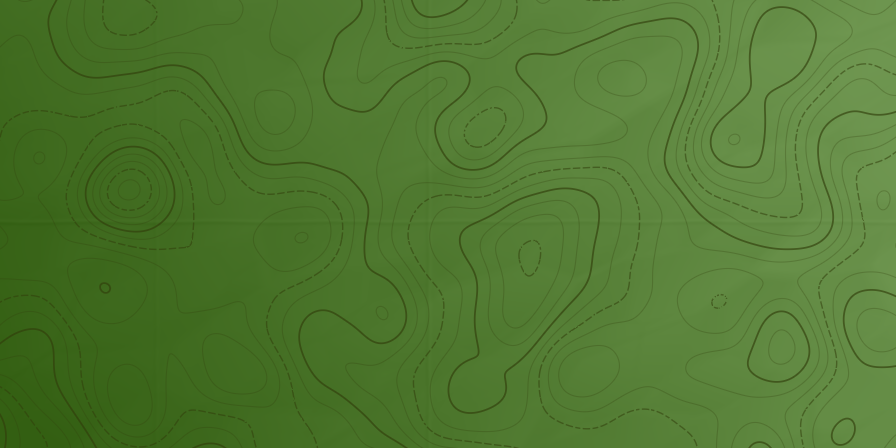
A Shadertoy shader for this pattern:

```glsl
// Topographic contour map printed on softly lit, folded green paper.
// Scattered Gaussian bumps form a height field with an exact gradient, which
// turns height into line distance; cellular facets and folds shade the paper.

const vec3 SHADE_GREEN = vec3(0.202, 0.374, 0.072);
const vec3 LIGHT_GREEN = vec3(0.442, 0.596, 0.324);
const vec3 INK = vec3(0.19, 0.24, 0.04);
const float PI = 3.14159265;

vec3 hash3(vec2 cell, float seed) {
    vec3 q = fract(vec3(cell.xyx + seed * 17.3) * vec3(0.1031, 0.1030, 0.0973));
    q += dot(q, q.yxz + 33.33);
    return fract((q.xxy + q.yzz) * q.zyx);
}

// Height in x, gradient in yz: one signed bump per jittered cell.
vec3 bumpField(vec2 p, float scale, float seed) {
    const float SHARPNESS = 2.0;
    vec2 q = p * scale, base = floor(q);
    vec3 sum = vec3(0.0);
    for (int j = -2; j <= 2; j++)
    for (int i = -2; i <= 2; i++) {
        vec2 cell = base + vec2(i, j);
        vec3 rnd = hash3(cell, seed);
        vec2 d = q - cell - rnd.xy;
        float bump = (2.0 * rnd.z - 1.0) * exp(-SHARPNESS * dot(d, d));
        sum += bump * vec3(1.0, -2.0 * SHARPNESS * scale * d);
    }
    return sum;
}

// Share of a pixel covered by a line of the given width at distance d.
float lineCoverage(float d, float width, float px) {
    float overlap = min(d + 0.5 * px, 0.5 * width) - max(d - 0.5 * px, -0.5 * width);
    return clamp(overlap / px, 0.0, 1.0);
}

// Dashes measured along the contour, its direction snapped to sectors.
float dashMask(vec2 p, vec2 gradient, float period, float duty, float px) {
    float sector = PI / 8.0;
    float angle = round(atan(gradient.x, -gradient.y) / sector) * sector;
    float along = dot(p, vec2(cos(angle), sin(angle))) / period;
    float fromCentre = abs(fract(along) - 0.5) * period;
    return lineCoverage(fromCentre, duty * period, px);
}

// Ink amount: thin contours, with one bold and one dashed in every five.
float contourInk(vec2 p, vec3 terrain, float interval, float px) {
    float level = round(terrain.x / interval);
    float d = abs(terrain.x - level * interval) / max(length(terrain.yz), 0.05);
    float kind = mod(level, 5.0);
    if (kind < 0.5) return 0.64 * lineCoverage(d, 0.0040, px);
    if (kind > 1.5 && kind < 2.5)
        return 0.54 * lineCoverage(d, 0.0032, px) * dashMask(p, terrain.yz, 0.022, 0.76, px);
    return 0.27 * lineCoverage(d, 0.0025, px);
}

// Tilted cellular facets that fade out towards their shared creases.
float crumple(vec2 p, float seed) {
    vec2 base = floor(p), offset = vec2(0.0);
    float nearest = 9.0, second = 9.0, tilt = 0.0;
    for (int j = -1; j <= 1; j++)
    for (int i = -1; i <= 1; i++) {
        vec2 cell = base + vec2(i, j);
        vec3 rnd = hash3(cell, seed);
        vec2 d = p - cell - rnd.xy;
        float dist = length(d);
        if (dist < nearest) {
            second = nearest;
            nearest = dist;
            offset = d;
            tilt = rnd.z * 2.0 * PI;
        } else second = min(second, dist);
    }
    return dot(offset, vec2(cos(tilt), sin(tilt))) * smoothstep(0.0, 0.15, second - nearest);
}

// Fold: a dark groove beside a light ridge, over a wide soft dip.
float fold(float d, float width) {
    float x = d / width;
    return x * exp(-x * x) - 0.2 * exp(-abs(x) * 0.12);
}

void mainImage(out vec4 fragColor, in vec2 fragCoord) {
    float px = 1.0 / iResolution.y;
    vec2 p = fragCoord * px;
    vec2 uv = fragCoord / iResolution.xy;

    // Light grows from the lower left towards the right.
    float light = 0.83 * uv.x + 0.26 * uv.y - 0.04;
    light -= 0.12 * smoothstep(0.75, 1.0, uv.y) * uv.x;
    vec3 color = mix(SHADE_GREEN, LIGHT_GREEN, clamp(light, 0.0, 0.95));

    // Creased paper, strongest on the lit side.
    vec2 slanted = vec2(0.88 * p.x + 0.47 * p.y, 0.88 * p.y - 0.47 * p.x);
    float relief = crumple(slanted * vec2(3.0, 7.0), 3.0)
                 + 0.5 * crumple(slanted.yx * vec2(9.0, 5.0), 5.0);
    color += relief * mix(0.007, 0.018, uv.x);
    float wobble = 0.0012 * sin(p.x * 23.0) + 0.0008 * sin(p.y * 41.0);
    color += 0.030 * fold(p.y - 0.505 + wobble, 0.005);
    color += 0.022 * fold(p.x - 0.957 + wobble, 0.005);
    color += 0.010 * fold(p.x - 0.350 + wobble, 0.005);

    // Broad terrain with smaller hills, hollows and slight irregularity.
    vec3 terrain = bumpField(p, 2.7, 1.0) + 0.70 * bumpField(p, 6.8, 2.0)
                 + 0.10 * bumpField(p, 13.0, 4.0);
    color = mix(color, INK, contourInk(p, terrain, 0.22, px));

    fragColor = vec4(color, 1.0);
}
```
